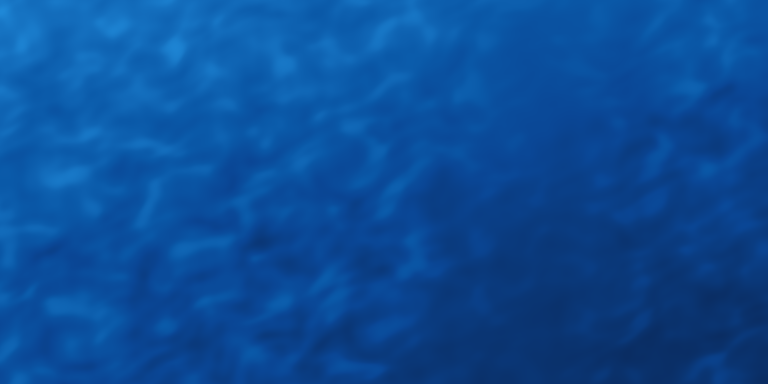
A WebGL 2 fragment shader for this texture:

```glsl
#version 300 es
precision highp float;

uniform vec2 u_resolution;
out vec4 fragColor;

// Pseudo-random unit gradient for a lattice cell
vec2 cellGradient(vec2 cell) {
    uvec2 q = uvec2(ivec2(cell) + 4096);
    uint h = q.x * 1597334677u ^ q.y * 3812015801u;
    h = (h ^ (h >> 15)) * 2246822519u;
    h ^= h >> 13;
    float angle = float(h & 65535u) / 65536.0 * 6.28319;
    return vec2(cos(angle), sin(angle));
}

float gradientNoise(vec2 p) {
    vec2 cell = floor(p), f = p - cell;
    vec2 w = f * f * f * (f * (f * 6.0 - 15.0) + 10.0);
    vec2 e = vec2(1.0, 0.0);
    float a = dot(cellGradient(cell), f);
    float b = dot(cellGradient(cell + e.xy), f - e.xy);
    float c = dot(cellGradient(cell + e.yx), f - e.yx);
    float d = dot(cellGradient(cell + e.xx), f - e.xx);
    return mix(mix(a, b, w.x), mix(c, d, w.x), w.y);
}

// Diagonal falloff from the lit upper left to the deep lower right
float waterLight(vec2 uv) {
    float rise = pow(uv.y, 1.4);
    return mix(mix(0.305, 0.19, uv.x), mix(0.46, 0.34, uv.x), rise);
}

// Soft clumps, stretched along a rising slant
float mottling(vec2 p) {
    vec2 warp = vec2(gradientNoise(p * 6.0 + 31.0), gradientNoise(p * 6.0 + 57.0));
    vec2 q = p + 0.04 * warp;
    q = mat2(0.91, -0.42, 0.42, 0.91) * q * vec2(1.0, 1.1);
    q.x *= 0.7;
    float clumps = gradientNoise(q * 12.0 + 5.0);
    float grains = gradientNoise(q * 23.0 + 17.0);
    float glints = smoothstep(0.05, 0.6, clumps + 0.5 * grains);
    return 0.075 * clumps + 0.04 * grains + 0.045 * glints - 0.008;
}

void main() {
    vec2 uv = gl_FragCoord.xy / u_resolution;
    vec2 p = gl_FragCoord.xy / u_resolution.y;

    // Calm, darker lane that leans to the right as it rises
    float offset = uv.x - 0.7 - 0.06 * (uv.y - 0.5);
    float lane = exp(-offset * offset * 45.0);

    float light = waterLight(uv) - 0.03 * lane;
    float calm = (1.0 - 0.75 * lane) * mix(0.6, 1.0, smoothstep(0.0, 0.5, uv.y + 0.7 - uv.x));
    light += calm * (mottling(p) + 0.06 * gradientNoise(p * 4.0 + 11.0));

    // Faint upright streaks
    light += 0.01 * calm * gradientNoise(p * vec2(30.0, 7.0) + 71.0);
    light = clamp(light, 0.16, 0.54);

    // Deep navy through royal blue to azure
    float red = 0.04 + 0.45 * max(light - 0.35, 0.0);
    float blue = min(2.0 * light + 0.035, light + 0.31);
    fragColor = vec4(red, light, blue, 1.0);
}
```
